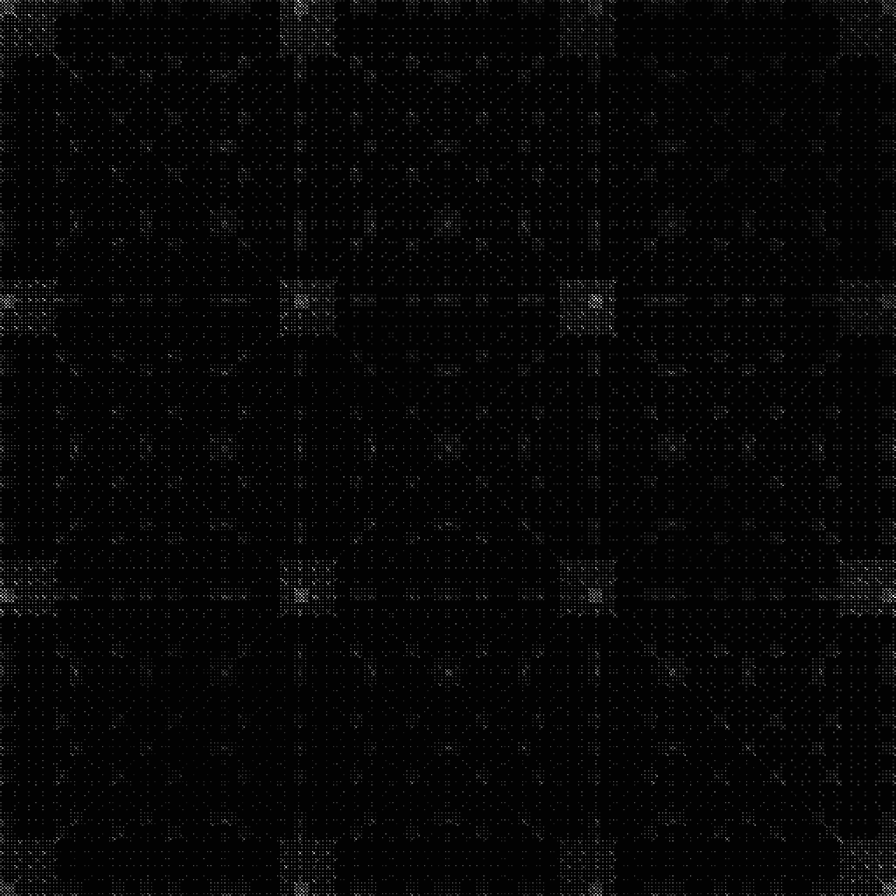
A three.js fragment shader for this pattern:

```glsl
// Sparse grey dots on black, on a fine grid nested four levels deep, four by four each.
// A dot is lit where two levels share the same sub-cell across and up, so dense
// square clusters recur at every third of the canvas and smaller ones between them.
varying vec2 vUv;

const int LEVELS = 4;             // nested subdivisions
const float BASE = 4.0;           // sub-cells per side at each level
const float GRID = 256.0;         // BASE to the power LEVELS
const float DOT_HALF = 0.25;      // half dot width, in grid cells
const vec2 DOT_CENTER = vec2(0.25, 0.75);
const float DOT_GREY = 0.2;       // grey of a dot with one matching pair
const float CLUSTER_BOOST = 1.35; // extra grey inside the large clusters
const float GAIN = 0.65;          // growth of grey with the number of matches
const float DOT_VARIATION = 0.9;  // spread of grey from dot to dot
const float PATCH_SCALE = 5.0;    // worn patches per canvas side
const float PATCH_FADE = 0.4;     // strongest fading inside a patch
const vec3 BACKGROUND = vec3(0.008);

float hash(vec2 p) {
  vec3 q = fract(vec3(p.xyx) * 0.1031);
  q += dot(q, q.yzx + 33.33);
  return fract((q.x + q.y) * q.z);
}

float valueNoise(vec2 p) {
  vec2 i = floor(p);
  vec2 f = fract(p);
  f = f * f * (3.0 - 2.0 * f);
  float low = mix(hash(i), hash(i + vec2(1.0, 0.0)), f.x);
  float high = mix(hash(i + vec2(0.0, 1.0)), hash(i + 1.0), f.x);
  return mix(low, high, f.y);
}

// Sub-cell that a point occupies at one level.
vec2 subCell(vec2 p, float scale) {
  return floor(BASE * fract(p * scale));
}

// One where two levels place the point in the same sub-cell, else zero.
float sameSubCell(vec2 p, float scaleA, float scaleB) {
  vec2 gap = abs(subCell(p, scaleA) - subCell(p, scaleB));
  return 1.0 - step(0.5, gap.x + gap.y);
}

// Number of level pairs whose sub-cells coincide on both axes.
float countMatches(vec2 p) {
  float matches = 0.0;
  float coarse = 1.0;
  for (int i = 0; i < LEVELS; i++) {
    float fine = 1.0;
    for (int j = 0; j < LEVELS; j++) {
      if (j > i) matches += sameSubCell(p, coarse, fine);
      fine *= BASE;
    }
    coarse *= BASE;
  }
  return matches;
}

// Antialiased square dot.
float dotMask(vec2 p, vec2 center, vec2 blur) {
  vec2 cover = clamp(0.5 + (DOT_HALF - abs(p - center)) / blur, 0.0, 1.0);
  return cover.x * cover.y;
}

void main() {
  vec2 gridPos = vUv * GRID;
  vec2 blur = max(fwidth(gridPos), vec2(0.0001));
  vec2 cell = min(floor(gridPos), GRID - 1.0);
  vec2 local = gridPos - cell;
  vec2 cellUv = (cell + 0.5) / GRID;

  // Grey from the matches, varied by dot and by worn patch.
  float matches = countMatches(cellUv);
  float grey = DOT_GREY * pow(max(matches, 0.001), GAIN) * step(0.5, matches);
  grey *= mix(1.0, CLUSTER_BOOST, sameSubCell(cellUv, 1.0, BASE));
  grey *= 1.0 + DOT_VARIATION * (hash(cell) - 0.5);
  float wear = smoothstep(0.45, 0.85, valueNoise(vUv * PATCH_SCALE + 7.0));
  grey *= 1.0 - PATCH_FADE * wear;

  // Stronger cells gain a second dot on the diagonal.
  float mask = dotMask(local, DOT_CENTER, blur);
  float second = dotMask(local, DOT_CENTER.yx, blur) * step(1.5, matches);
  mask = max(mask, second);

  gl_FragColor = vec4(mix(BACKGROUND, vec3(max(grey, BACKGROUND.x)), mask), 1.0);
}
```
